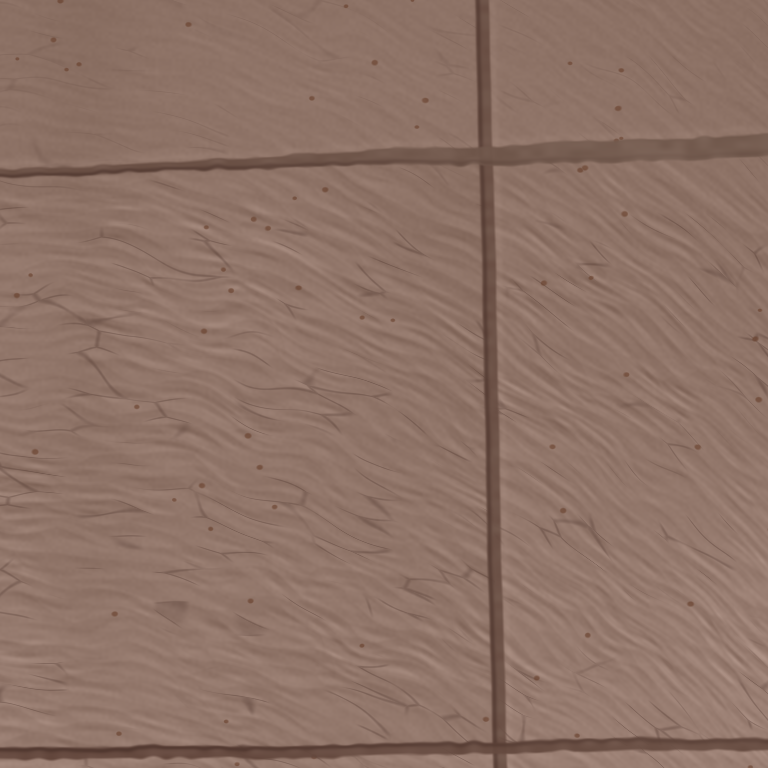
Reproduce this texture procedurally as a three.js fragment shader.

```glsl
// Rippled brown stone paving: large slabs split by one upright and two level joints.
varying vec2 vUv;

const vec3 STONE_DARK = vec3(0.525, 0.420, 0.370);
const vec3 STONE_LIGHT = vec3(0.610, 0.502, 0.455);
const vec3 GROUT = vec3(0.455, 0.360, 0.312);
const vec3 GROUT_DEEP = vec3(0.385, 0.275, 0.235);
const vec3 SHADOW = vec3(0.290, 0.195, 0.165);
const vec3 RUST = vec3(0.400, 0.240, 0.160);

vec2 hash2(vec2 p) {
  vec3 q = fract(p.xyx * vec3(0.1031, 0.1030, 0.0973));
  q += dot(q, q.yzx + 33.33);
  return fract((q.xx + q.yz) * q.zy);
}

float valueNoise(vec2 p) {
  vec2 i = floor(p), f = fract(p);
  f = f * f * (3.0 - 2.0 * f);
  float low = mix(hash2(i).x, hash2(i + vec2(1.0, 0.0)).x, f.x);
  float high = mix(hash2(i + vec2(0.0, 1.0)).x, hash2(i + 1.0).x, f.x);
  return mix(low, high, f.y);
}

// Cellular noise: nearest distance, second nearest distance, random cell value
vec3 cellular(vec2 p) {
  vec2 i = floor(p), f = fract(p);
  vec3 best = vec3(8.0, 8.0, 0.0);
  for (int y = -1; y <= 1; y++) {
    for (int x = -1; x <= 1; x++) {
      vec2 g = vec2(float(x), float(y));
      vec2 h = hash2(i + g);
      float d = length(g + h - f);
      if (d < best.x) best = vec3(d, best.x, fract(h.x * 7.0 + h.y * 13.0));
      else best.y = min(best.y, d);
    }
  }
  return best;
}

// Layered sines that bend straight lines
float wobble(float t, float seed) {
  return 0.5 * sin(t * 9.0 + seed) + 0.3 * sin(t * 23.0 + seed * 2.3) + 0.2 * sin(t * 57.0 + seed * 4.1);
}

// Ripple coordinates: level on the left, falling steeply towards the right
vec2 grain(vec2 p, float seed) {
  float fall = 0.06 * p.x + 0.42 * p.x * p.x;
  float bend = 0.010 * wobble(p.x + p.y * 0.7, seed) + 0.022 * valueNoise(p * 13.0 + seed);
  return vec2(p.x - 0.35 * p.y * p.x + 0.03 * valueNoise(p * 17.0 - seed), p.y + fall + bend) + seed;
}

float relief(vec2 p, float seed) {
  vec2 g = grain(p, seed);
  float scales = cellular(g * vec2(15.0, 52.0)).x;
  float flakes = valueNoise(g * vec2(34.0, 120.0));
  return 0.5 * scales + 0.35 * flakes + 0.35 * valueNoise(g * vec2(11.0, 40.0));
}

vec3 slab(vec2 p, vec2 id) {
  float seed = hash2(id + 4.0).x * 6.0;
  float smoothTop = 1.0 - 0.62 * smoothstep(0.72, 0.82, p.y);
  float cloud = valueNoise(p * 3.5 + seed) - 0.5;
  float light = 0.80 - 0.62 * p.y + 0.38 * cloud + 0.12 * id.x;
  light -= 0.16 * exp(-pow((p.x - 0.11) / 0.06, 2.0));
  vec3 col = mix(STONE_DARK, STONE_LIGHT, clamp(light, 0.0, 1.0));

  // Ripples lit from above
  float rough = smoothTop * (0.55 + 0.75 * valueNoise(p * 6.0 + 9.0));
  float slope = relief(p, seed) - relief(p + vec2(0.001, 0.004), seed);
  col += 0.17 * rough * clamp(slope, -0.35, 0.35);

  // Fine broken creases
  vec3 cell = cellular(grain(p, seed) * vec2(9.0, 34.0) + 5.0);
  float crease = 1.0 - smoothstep(0.0, 0.09, cell.y - cell.x);
  crease *= smoothstep(0.52, 0.78, valueNoise(p * vec2(19.0, 25.0) + seed));
  col = mix(col, SHADOW, 0.30 * crease * smoothTop);

  // Scattered rusty pits
  vec3 pit = cellular(p * vec2(22.0, 27.0) + seed);
  float pitSize = 0.07 + 0.08 * valueNoise(p * 90.0);
  float pitMask = (1.0 - smoothstep(pitSize * 0.4, pitSize, pit.x)) * step(0.90, pit.z);
  col = mix(col, RUST, 0.6 * pitMask);

  // Fine grit
  return col + 0.014 * (valueNoise(p * 230.0) - 0.5);
}

// Joint at signed distance d: pale lip, filled channel, shadow along the side of sign 'side'
vec3 joint(vec3 col, float d, float halfWidth, vec3 fill, float side, float depth) {
  float lip = exp(-pow((d + side * (halfWidth + 0.005)) / 0.005, 2.0));
  float channel = 1.0 - smoothstep(halfWidth - 0.002, halfWidth + 0.0025, abs(d));
  float crack = exp(-pow((d - side * halfWidth * 0.65) / 0.0032, 2.0));
  col = mix(col + 0.020 * lip, fill, channel * 0.92);
  return mix(col, SHADOW, crack * depth);
}

void main() {
  vec2 p = vUv;
  float upright = p.x - (0.651 - 0.023 * p.y + 0.0012 * wobble(p.y, 2.0));
  float rows = step(0.017 + 0.015 * p.x, p.y) + step(0.776 + 0.035 * p.x, p.y);
  vec3 col = slab(p, vec2(step(0.0, upright), rows));
  float grit = valueNoise(p * vec2(60.0, 90.0)) - 0.5;

  // Upright joint, shaded on its left
  col = joint(col, upright, 0.0085, mix(GROUT_DEEP, GROUT, 0.45 + 0.5 * grit), -1.0, 0.55);

  // Level joints: a narrow lower one and an upper one that widens to the right
  for (int k = 0; k < 2; k++) {
    float upper = float(k);
    float line = 0.017 + 0.759 * upper + (0.015 + 0.020 * upper) * p.x;
    float d = p.y - line - 0.0028 * wobble(p.x, 1.0 + 3.0 * upper) - 0.004 * grit;
    float spread = smoothstep(0.1, 0.9, p.x);
    float halfWidth = mix(0.0075, mix(0.0055, 0.0145, spread), upper);
    vec3 fill = mix(GROUT_DEEP, GROUT, upper * (0.5 + 0.5 * spread) + 0.35 * spread * (1.0 - upper));
    float depth = mix(0.70 - 0.35 * spread, 0.60 - 0.50 * spread, upper);
    col = joint(col, d, halfWidth, fill + 0.05 * grit, 1.0 - 2.0 * upper, depth);
  }
  gl_FragColor = vec4(clamp(col, 0.0, 1.0), 1.0);
}
```
